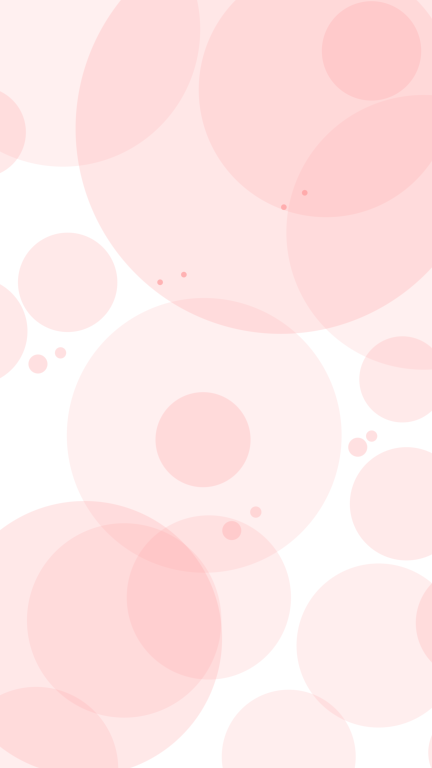
A Shadertoy shader for this background:

```glsl
// Soft overlapping pink bubbles on white: translucent discs of five size groups
// are blended in turn, each group placed along a simple path by a loop and
// nudged by a hash. Lengths are in canvas widths.

float hash(vec2 p) {
    return fract(sin(dot(p, vec2(127.1, 311.7))) * 43758.5453);
}

// Small random offset for disc i of a group
vec2 nudge(float i, float group) {
    vec2 key = vec2(i, group);
    return 0.025 * (vec2(hash(key), hash(key + 17.3)) - 0.5);
}

// Blends one translucent disc with a one-pixel soft edge over the colour
void disc(inout vec3 color, vec2 p, vec2 center, float radius, float opacity) {
    float edge = 0.75 / iResolution.x;
    float cover = 1.0 - smoothstep(-edge, edge, length(p - center) - radius);
    color = mix(color, vec3(1.0, 0.6, 0.605), cover * opacity);
}

void mainImage(out vec4 fragColor, in vec2 fragCoord) {
    vec2 p = fragCoord / iResolution.x;
    vec3 color = vec3(1.0);

    // Giant disc with two smaller ones nested towards the upper right
    for (float i = 0.0; i < 3.0; i++) {
        vec2 center = vec2(0.65, 1.48) + i * vec2(0.105, 0.09);
        disc(color, p, center, 0.475 - 0.18 * i, i == 1.0 ? 0.18 : 0.235);
    }

    // Large discs winding up the canvas, the lowest one stronger
    for (float i = 0.0; i < 4.0; i++) {
        float f = fract(0.2 + 0.2875 * i);
        vec2 center = vec2(0.14 + 1.4 * f * f, 0.3 + 0.47 * i);
        disc(color, p, center, 0.318, i == 0.0 ? 0.225 : 0.15);
    }

    // Core bubble inside the second large disc
    disc(color, p, vec2(0.47, 0.76), 0.11, 0.25);

    // Medium discs in a wave along the bottom
    for (float i = 0.0; i < 5.0; i++) {
        vec2 center = vec2(0.09 + 0.195 * i, 0.25 - 0.24 * cos(2.0 * i));
        float radius = 0.19 + 0.035 * sin(1.57 * i);
        disc(color, p, center + nudge(i, 1.0), radius, 0.17);
    }

    // Bubbles up the right edge
    for (float i = 0.0; i < 4.0; i++) {
        vec2 center = vec2(1.1 - 0.17 * step(2.0, i), 0.04 + 0.29 * i);
        float radius = 0.1 + 0.036 * sin(1.05 * i);
        disc(color, p, center + nudge(i, 2.0), radius, 0.21);
    }

    // Bubbles up the left edge
    for (float i = 0.0; i < 3.0; i++) {
        vec2 center = vec2(-0.05 + 0.2 * mod(i, 2.0), 1.0 + 0.12 * i * i);
        disc(color, p, center + nudge(i, 3.0), 0.125 - 0.01 * i, 0.22);
    }

    // Pairs of dots: larger and pale below, tiny and strong above
    for (float i = 0.0; i < 10.0; i++) {
        float pair = floor(i / 2.0);
        float second = mod(i, 2.0);
        float tiny = step(3.0, pair);
        vec2 center = vec2(fract(0.54 + 0.28 * pair), 0.55 + 0.19 * pair);
        center += second * vec2(0.045, 0.03) + nudge(i, 4.0);
        float radius = mix(0.022 - 0.009 * second, 0.0065, tiny);
        disc(color, p, center, radius, mix(0.3, 0.68, tiny));
    }

    fragColor = vec4(color, 1.0);
}
```
